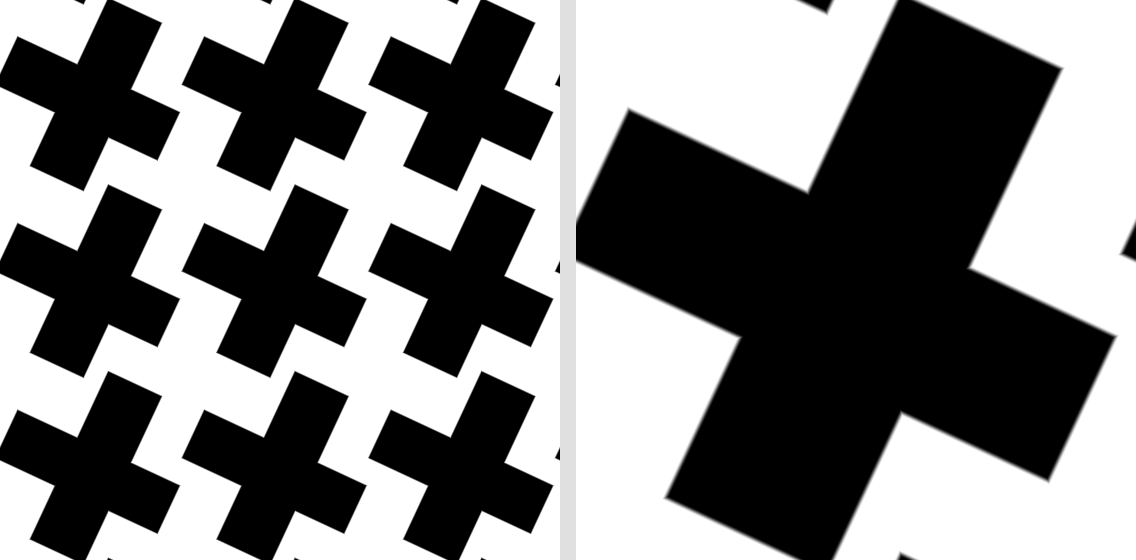
Left: the whole. Right: its middle third, enlarged.
This pattern is drawn by a Shadertoy shader. Its source:

```glsl
const float REPEATS = 3.0;                       // crosses across and down
const float TILT = radians(25.0);                // clockwise lean of each cross
const vec2 CENTER = vec2(0.5137, 0.4941);        // upright bar center, in cells
const vec2 UPRIGHT_HALF = vec2(0.159, 0.497);    // half size of the upright bar
const vec2 CROSSBAR_HALF = vec2(0.480, 0.1426);  // half size of the crossbar
const vec2 CROSSBAR_SHIFT = vec2(-0.0317, -0.0383);
const float EDGE_SOFTNESS = 0.0055;              // half width of the edge ramp, in cells
const vec3 INK = vec3(0.0);
const vec3 PAPER = vec3(1.0);

// Sharp-cornered box distance
float boxDistance(vec2 p, vec2 halfSize) {
    vec2 d = abs(p) - halfSize;
    return max(d.x, d.y);
}

// Uneven cross: a wide upright and a slightly offset, thinner crossbar
float crossDistance(vec2 p) {
    float c = cos(TILT), s = sin(TILT);
    vec2 q = vec2(c * p.x - s * p.y, s * p.x + c * p.y);
    return min(boxDistance(q, UPRIGHT_HALF),
               boxDistance(q - CROSSBAR_SHIFT, CROSSBAR_HALF));
}

void mainImage(out vec4 fragColor, in vec2 fragCoord) {
    vec2 cell = fract(fragCoord / iResolution.xy * REPEATS);

    // Arms reach past the cell, so neighbors are included
    float dist = 1e3;
    for (int y = -1; y <= 1; y++) {
        for (int x = -1; x <= 1; x++) {
            dist = min(dist, crossDistance(cell - CENTER - vec2(x, y)));
        }
    }

    // Smooth edge, never narrower than a pixel
    float pixel = REPEATS / min(iResolution.x, iResolution.y);
    float ramp = max(EDGE_SOFTNESS, 0.5 * pixel);
    float paperAmount = smoothstep(-ramp, ramp, dist);
    fragColor = vec4(mix(INK, PAPER, paperAmount), 1.0);
}
```
